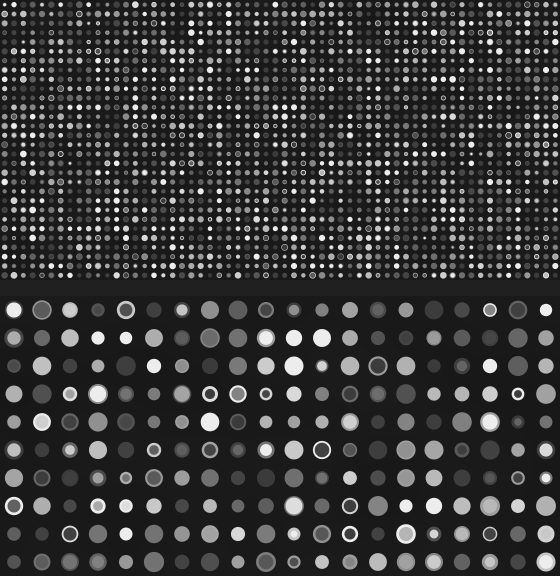
Top, the full canvas; bottom, a detail of the centre.
Give the GLSL for this pattern, as a WebGL 1 fragment shader.

```glsl
precision highp float;
// Grid of small grey dots on near-black, with random size, tone and rims.

#define GRID vec2(60.0, 30.0)        // dots across and down
#define RADIUS_RANGE vec2(0.22, 0.36) // in cells
#define RIM_RANGE vec2(0.05, 0.11)    // in cells
#define RIMMED_SHARE 0.42
#define WHITE_SHARE 0.11
#define TONE_RANGE vec2(0.23, 0.88)
#define TONE_SKEW 1.6
#define WHITE 0.93
#define GROUND 0.10
#define MOTTLE 0.015
#define MOTTLE_GRID vec2(16.0, 8.0)

uniform vec2 u_resolution;

float hash(vec2 p, float seed) {
  vec3 q = fract(vec3(p.xyx + seed * 17.31) * vec3(0.1031, 0.1030, 0.0973));
  q += dot(q, q.yzx + 33.33);
  return fract((q.x + q.y) * q.z);
}

// Lattice gradient, wrapped to the period
float cornerSlope(vec2 corner, vec2 offset, vec2 period) {
  float angle = 6.28318 * hash(mod(corner, period), 9.0);
  return dot(vec2(cos(angle), sin(angle)), offset);
}

float gradientNoise(vec2 p, vec2 period) {
  vec2 i = floor(p);
  vec2 f = p - i;
  vec2 w = f * f * f * (f * (f * 6.0 - 15.0) + 10.0);
  vec2 e = vec2(1.0, 0.0);
  float low = mix(cornerSlope(i, f, period),
                  cornerSlope(i + e.xy, f - e.xy, period), w.x);
  float high = mix(cornerSlope(i + e.yx, f - e.yx, period),
                   cornerSlope(i + e.xx, f - e.xx, period), w.x);
  return mix(low, high, w.y);
}

// Mostly mid greys, with a few near-white
float randomTone(vec2 cell, float seed) {
  float grey = mix(TONE_RANGE.x, TONE_RANGE.y,
                   pow(hash(cell, seed), TONE_SKEW));
  return mix(grey, WHITE, step(hash(cell, seed + 1.0), WHITE_SHARE));
}

// Antialiased coverage of a disc
float disc(float dist, float radius, float pixel) {
  return clamp((radius - dist) / pixel + 0.5, 0.0, 1.0);
}

void main() {
  vec2 uv = gl_FragCoord.xy / u_resolution;
  vec2 p = uv * GRID;
  vec2 cell = floor(p);
  float pixel = GRID.y / u_resolution.y;
  float dist = length(p - cell - 0.5);

  // Ground with faint mottling
  float shade = GROUND + MOTTLE * gradientNoise(uv * MOTTLE_GRID, MOTTLE_GRID);

  // Outer disc, then an inner core of another tone on rimmed dots
  float radius = mix(RADIUS_RANGE.x, RADIUS_RANGE.y, hash(cell, 1.0));
  float rim = mix(RIM_RANGE.x, RIM_RANGE.y, hash(cell, 2.0));
  float rimmed = step(hash(cell, 3.0), RIMMED_SHARE);
  float outerTone = randomTone(cell, 4.0);
  float coreTone = mix(outerTone, randomTone(cell, 6.0), rimmed);
  float dotTone = mix(outerTone, coreTone, disc(dist, radius - rim, pixel));
  shade = mix(shade, dotTone, disc(dist, radius, pixel));

  gl_FragColor = vec4(vec3(shade), 1.0);
}
```
